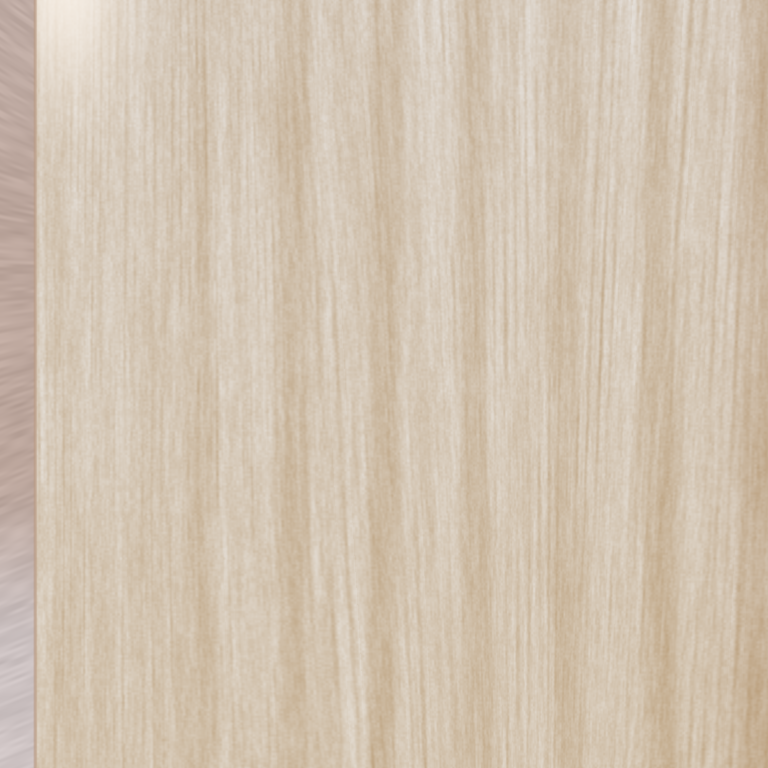
A three.js fragment shader for this texture:

```glsl
// Pale ash board with vertical grain beside a narrow strip of mauve wood.
// Stretched noise layers make bands, leaning growth lines and fine fibres;
// a soft glow lies at the upper left and the board grows warmer downward.

varying vec2 vUv;

const float TAU = 6.2831853;
const float BOARD_EDGE = 0.046;
const float HEART_X = 0.685;

const vec3 TAN_WOOD = vec3(0.745, 0.645, 0.515);
const vec3 CREAM_WOOD = vec3(0.870, 0.834, 0.788);
const vec3 MAUVE_WOOD = vec3(0.736, 0.650, 0.612);
const vec3 SILVER_WOOD = vec3(0.795, 0.755, 0.755);
const vec3 EDGE_BROWN = vec3(0.730, 0.610, 0.520);
const vec3 GLOW = vec3(0.980, 0.950, 0.915);

float hash(vec2 p) {
  vec3 q = fract(p.xyx * 0.1031);
  q += dot(q, q.yzx + 33.33);
  return fract((q.x + q.y) * q.z);
}

float noise(vec2 p) {
  vec2 cell = floor(p);
  vec2 f = fract(p);
  f = f * f * (3.0 - 2.0 * f);
  float low = mix(hash(cell), hash(cell + vec2(1.0, 0.0)), f.x);
  float high = mix(hash(cell + vec2(0.0, 1.0)), hash(cell + vec2(1.0)), f.x);
  return mix(low, high, f.y);
}

// Noise centred on zero, with separate frequencies across and along the grain
float streak(vec2 p, vec2 frequency, float seed) {
  return noise(p * frequency + seed) - 0.5;
}

// Bends the growth lines so that they close in on the heart going down
vec2 leanToHeart(vec2 p, float amount) {
  float d = p.x - HEART_X;
  float lean = amount * d * exp(-d * d / 0.0625);
  float sway = 0.005 * streak(p, vec2(4.0, 3.0), 7.0);
  return vec2(p.x + lean * (1.0 - p.y) + sway, p.y);
}

// Narrow growth lines, broken into dashes along their length
float growthLines(vec2 p, float density, float seed) {
  float phase = p.x * density + 1.3 * streak(p, vec2(14.0, 0.6), seed);
  float line = pow(0.5 + 0.5 * cos(TAU * phase), 3.0);
  float dash = noise(vec2(floor(phase + 0.5) * 0.8, p.y * 5.0) + seed);
  return (line - 0.31) * smoothstep(0.2, 0.85, dash);
}

// Wide straight tan bands, clearer toward the right of the board
float wideBands(vec2 p) {
  float wave = cos(TAU * (p.x - 0.02) / 0.12 + 0.5 * streak(p, vec2(6.0, 1.5), 71.0));
  return smoothstep(0.0, 1.0, wave) * smoothstep(0.05, 0.45, p.x);
}

// Speckled fibres: short dashes, finer flecks and tiny pores
float fibres(vec2 p) {
  float tone = 0.20 * streak(p, vec2(130.0, 7.0), 41.0);
  tone += 0.23 * streak(p, vec2(260.0, 26.0), 43.0);
  tone += 0.19 * streak(p, vec2(340.0, 110.0), 61.0);
  return tone + 0.17 * streak(p, vec2(300.0, 330.0), 67.0);
}

vec3 boardColour(vec2 p) {
  vec2 grain = leanToHeart(p, 0.46);
  float band = wideBands(p);
  float nearHeart = smoothstep(0.30, 0.42, p.x);
  float tone = 0.74;
  tone -= 0.27 * band * (0.6 + 0.8 * noise(p * vec2(9.0, 5.0)));
  tone -= 0.36 * growthLines(grain, 60.0, 31.0) * nearHeart * (1.0 - 0.65 * band);
  tone -= 0.20 * growthLines(grain, 92.0, 37.0) * (1.0 - 0.6 * nearHeart);
  tone += 0.17 * streak(p, vec2(24.0, 2.0), 11.0);
  tone += 0.17 * streak(grain, vec2(70.0, 2.5), 23.0);
  tone += fibres(grain);
  vec3 colour = mix(TAN_WOOD, CREAM_WOOD, clamp(tone, 0.0, 1.1));

  // Cooler light above, warmer below, and a little shade at the right
  colour += vec3(0.012, 0.026, 0.050) * (p.y - 0.45);
  colour -= vec3(0.020, 0.030, 0.036) * smoothstep(0.9, 1.0, p.x);
  vec2 fromLamp = (p - vec2(0.085, 1.03)) / vec2(0.075, 0.15);
  return mix(colour, GLOW, 0.85 * exp(-dot(fromLamp, fromLamp)));
}

vec3 stripColour(vec2 p) {
  float slope = mix(-0.4, 0.7, smoothstep(0.4, 1.0, p.y));
  vec2 grain = vec2(p.x, p.y + slope * p.x);
  float shade = streak(grain, vec2(40.0, 220.0), 83.0);
  shade += 0.6 * streak(grain, vec2(12.0, 60.0), 97.0);
  vec3 colour = mix(SILVER_WOOD, MAUVE_WOOD, smoothstep(0.15, 0.40, p.y));
  colour += vec3(0.010, 0.018, 0.026) * smoothstep(0.65, 1.0, p.y);
  return colour + 0.065 * shade;
}

void main() {
  vec2 p = vUv;
  float onBoard = smoothstep(-0.0013, 0.0013, p.x - BOARD_EDGE);
  vec3 colour = mix(stripColour(p), boardColour(p), onBoard);

  // Thin brown line along the side of the board
  float edge = 1.0 - smoothstep(0.0005, 0.0035, abs(p.x - BOARD_EDGE));
  colour = mix(colour, EDGE_BROWN, 0.7 * edge);
  gl_FragColor = vec4(colour, 1.0);
}
```
